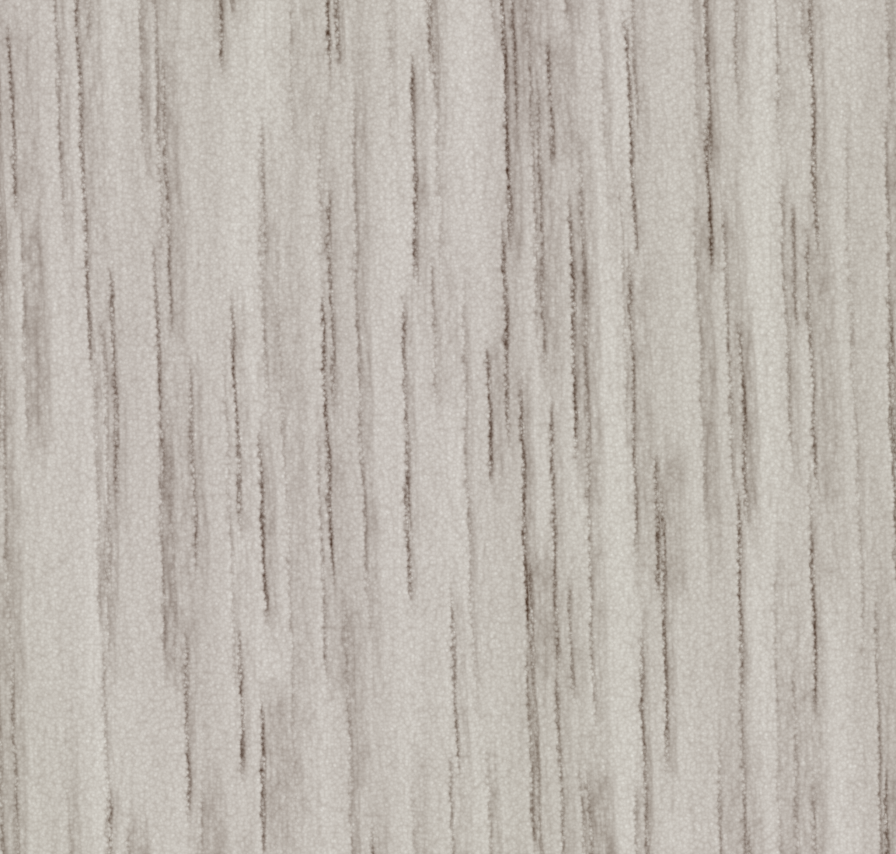
Write a Shadertoy shader that draws this texture.

```glsl
// Pale limed oak: soft tan growth bands with thin dark pores on their left edges.
// Strokes are scattered along jittered columns; layered sines tint the ground,
// and cellular noise gives the fibres and the fine surface grain.

vec2 hash2(vec2 cell) {
    vec3 q = fract(cell.xyx * vec3(0.1031, 0.1030, 0.0973));
    q += dot(q, q.yzx + 33.33);
    return fract((q.xx + q.yz) * q.zy);
}

// Distance to the nearest scattered point
float cellular(vec2 p) {
    vec2 base = floor(p);
    float nearest = 4.0;
    for (int j = -1; j <= 1; j++)
    for (int i = -1; i <= 1; i++) {
        vec2 cell = base + vec2(i, j);
        vec2 d = cell + hash2(cell) - p;
        nearest = min(nearest, dot(d, d));
    }
    return sqrt(nearest);
}

// x: dark pore lines, y: tan bands reaching right from them
vec2 strokes(vec2 p, float seed) {
    const float spacing = 0.091;
    vec2 result = vec2(0.0);
    for (int i = -1; i <= 1; i++) {
        float column = floor(p.x / spacing) + float(i);
        vec2 jitter = hash2(vec2(column, 7.0));
        float columnX = (column + 0.5 + (jitter.x - 0.5) * 0.4) * spacing;
        float y = p.y / 0.3 + jitter.y * 5.0 + seed * 0.47;
        for (int j = -1; j <= 1; j++) {
            float row = floor(y) + float(j);
            vec2 place = hash2(vec2(column * 7.0 + seed * 31.0, row));
            vec2 form = hash2(vec2(row + 50.0, column + seed * 17.0));
            float along = (y - row - 0.5 - (place.y - 0.5) * 0.4) / mix(0.25, 0.65, form.x);
            float across = p.x - columnX - (place.x - 0.5) * 0.055;

            float line = exp(-across * across / 0.8e-5) * smoothstep(1.0, 0.65, abs(along));
            result.x = max(result.x, line * mix(0.2, 0.95, fract(form.y * 7.3)));

            float width = mix(0.01, 0.045, form.y * form.y);
            float band = smoothstep(-0.004, 0.003, across) * smoothstep(width, width * 0.6, across);
            band *= smoothstep(1.35, 0.6, abs(along));
            result.y = max(result.y, band * mix(0.3, 1.0, place.y));
        }
    }
    return result;
}

void mainImage(out vec4 fragColor, in vec2 fragCoord) {
    vec2 p = fragCoord / iResolution.y;

    // Slight lean and slow wander of the grain, with ragged edges
    float grain = cellular(p * 155.0) - 0.45;
    float fineGrain = cellular(p * 245.0 + 9.0) - 0.45;
    float blotch = cellular(p * vec2(95.0, 60.0) + 40.0) - 0.45;
    vec2 q = p;
    q.x += 0.03 * p.y + 0.002 * sin(p.y * 7.0 + p.x * 9.0) + 0.0008 * sin(p.y * 41.0 + p.x * 60.0);
    float fibre = cellular(q * vec2(150.0, 18.0));
    q.x += 0.0022 * grain + 0.0025 * blotch;

    // Broad ground tone
    float shade = 0.055 + 0.04 * sin(q.x * 31.0 + 1.5 * sin(p.y * 3.1))
                + 0.03 * sin(q.x * 73.0 + 2.0 * sin(p.y * 2.3 + 1.0))
                + 0.025 * sin(q.x * 127.0 + 2.0 * sin(p.y * 4.7 + q.x * 5.0));

    // Bands and pores, broken up by the fibres; the third layer is long and faint
    vec2 first = strokes(q, 1.0), second = strokes(q, 2.0);
    vec2 faint = strokes(q * vec2(1.0, 0.5) + vec2(0.41, 0.2), 3.0);
    float band = max(max(first.y, second.y), 0.8 * faint.y);
    float pore = max(max(first.x, second.x), 0.5 * faint.x);
    shade += band * (0.22 + 0.28 * fibre + 0.2 * blotch);
    shade += pore * (0.55 + 0.8 * fibre + 0.8 * grain + 0.6 * fineGrain) * (1.0 - 0.2 * band);

    // Fine surface grain and pale flecks
    shade += 0.22 * grain + 0.2 * fineGrain + 0.08 * blotch + 0.12 * (fibre - 0.45);
    shade -= 0.1 * smoothstep(0.25, 0.05, cellular(p * 95.0 + 20.0));

    vec3 wood = vec3(0.790, 0.769, 0.740) - shade * vec3(0.275, 0.305, 0.315);
    wood += vec3(0.002, -0.001, 0.004) * sin(p.y * 3.5 - 1.8 + 2.0 * sin(p.x * 5.0));
    fragColor = vec4(wood, 1.0);
}
```
